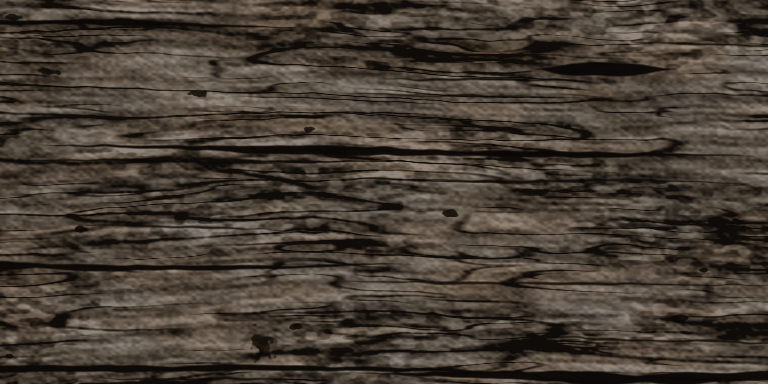
Reproduce this texture procedurally as a Shadertoy shader.

```glsl
float hash(vec2 p) {
    vec3 q = fract(p.xyx * vec3(0.1031, 0.1030, 0.0973));
    q += dot(q, q.yzx + 33.33);
    return fract((q.x + q.y) * q.z);
}

float noise(vec2 p) {
    vec2 i = floor(p), f = fract(p);
    f = f * f * (3.0 - 2.0 * f);
    vec2 e = vec2(0.0, 1.0);
    return mix(mix(hash(i), hash(i + e.yx), f.x),
               mix(hash(i + e.xy), hash(i + e.yy), f.x), f.y);
}

float fbm(vec2 p) {
    float sum = 0.0, amp = 0.53;
    for (int i = 0; i < 4; i++) {
        sum += amp * noise(p);
        p = p * 2.03 + 17.3;
        amp *= 0.5;
    }
    return sum;
}

// Signed noise, centred on zero
float sway(vec2 p) { return noise(p + 40.0) - 0.5; }

// Broken dark lines along the contours of stretched noise
float hairlines(vec2 p, vec2 freq, float width, float cover) {
    float ridge = abs(noise(p * freq) - 0.5);
    float gate = smoothstep(1.0 - cover, 1.25 - cover, noise(p * freq * vec2(0.9, 0.35) + 71.0));
    return (1.0 - smoothstep(0.0, width, ridge)) * gate;
}

// Long split from a to b, tapering at both ends
float crack(vec2 p, vec2 a, vec2 b, float width) {
    float t = (p.x - a.x) / (b.x - a.x);
    float taper = smoothstep(0.0, 0.3, t) * (1.0 - smoothstep(0.6, 1.0, t));
    float y = mix(a.y, b.y, t) + 0.014 * sway(vec2(p.x * 3.0, a.y * 90.0))
            + 0.005 * sway(vec2(p.x * 22.0, a.y * 50.0));
    float w = width * taper * (0.55 + 0.9 * noise(vec2(p.x * 9.0, b.y * 70.0)));
    float edge = 0.003;
    return (1.0 - smoothstep(w - edge, w + edge, abs(p.y - y))) * smoothstep(0.0, 0.08, taper);
}

// Ragged elliptical hole
float pit(vec2 p, vec2 centre, vec2 radius) {
    vec2 d = (p - centre) / radius;
    float ragged = length(d) + 1.1 * sway(p * 45.0) + 0.6 * sway(p * 110.0);
    return 1.0 - smoothstep(0.75, 1.1, ragged);
}

vec3 woodRamp(float t) {
    vec3 shadow = vec3(0.035, 0.027, 0.02), bleached = vec3(0.53, 0.49, 0.45);
    return mix(shadow, bleached, t) - t * (1.0 - t) * vec3(0.0, 0.055, 0.12);
}

void mainImage(out vec4 fragColor, in vec2 fragCoord) {
    vec2 p = fragCoord / iResolution.y;

    // Grain bends gently, and more strongly around the old knot
    vec2 knotOffset = (p - vec2(1.27, 0.85)) / vec2(0.11, 0.033);
    float knot = exp(-dot(knotOffset, knotOffset));
    vec2 g = p;
    g.y += 0.05 * sway(p * vec2(1.3, 2.5)) + 0.014 * sway(p * vec2(5.0, 11.0))
         + 0.004 * sway(p * vec2(22.0, 30.0)) + 0.018 * knot * sign(knotOffset.y)
         * smoothstep(0.0, 0.6, abs(knotOffset.y));

    // Layers of tone from broad bands to fine fibres
    float mottle = noise(p * vec2(95.0, 150.0));
    float tone = 0.69;
    tone += 0.55 * (fbm(g * vec2(1.8, 9.0)) - 0.5);
    tone += 0.42 * sway(g * vec2(3.0, 42.0));
    tone += 0.45 * sway(g * vec2(9.0, 105.0));
    tone += 0.26 * (mottle - 0.5);

    // Short slanted saw marks
    vec2 slant = vec2(0.86 * p.x - 0.5 * p.y, 0.5 * p.x + 0.86 * p.y);
    tone += 0.22 * sway(slant * vec2(28.0, 135.0));

    // Dark weathered grain
    float weather = smoothstep(0.4, 0.68, fbm(g * vec2(2.2, 8.0) + 9.0));
    tone -= 0.34 * weather * smoothstep(0.35, 0.7, noise(g * vec2(32.0, 95.0) + 5.0));
    tone -= 0.55 * hairlines(g, vec2(2.6, 36.0), 0.10, 0.62);
    tone -= 0.50 * hairlines(g + 3.7, vec2(6.0, 62.0), 0.13, 0.55);
    tone -= 0.65 * hairlines(g + 8.1, vec2(1.2, 17.0), 0.04, 0.60);
    tone -= 0.20 * knot;

    // Main splits
    float dark = crack(p, vec2(-0.8, 0.965), vec2(0.85, 0.925), 0.008);
    dark = max(dark, crack(p, vec2(0.05, 0.620), vec2(2.05, 0.590), 0.009));
    dark = max(dark, crack(p, vec2(-0.9, 0.310), vec2(1.15, 0.305), 0.009));
    dark = max(dark, crack(p, vec2(-0.7, 0.050), vec2(1.75, 0.028), 0.008));
    dark = max(dark, crack(p, vec2(0.85, 0.022), vec2(3.2, 0.005), 0.014));
    dark = max(dark, crack(p, vec2(1.38, 0.823), vec2(1.78, 0.822), 0.013));

    // Thin secondary splits
    for (int i = 0; i < 9; i++) {
        float k = float(i);
        vec2 start = vec2(2.3 * hash(vec2(k, 3.0)) - 0.5, (k + hash(vec2(k, 8.0))) / 9.0);
        vec2 end = start + vec2(0.5 + 0.8 * hash(vec2(k, 5.0)), -0.012);
        dark = max(dark, 0.85 * crack(p, start, end, 0.0028));
    }

    // Knot hole and scattered chips
    float hole = pit(p, vec2(0.68, 0.105), vec2(0.034, 0.036));
    dark = max(dark, hole * (0.7 + 0.3 * noise(p * 75.0)));
    for (int i = 0; i < 12; i++) {
        float k = float(i);
        vec2 centre = vec2(2.0 * hash(vec2(k, 21.0)), hash(vec2(k, 34.0)));
        vec2 size = vec2(0.012, 0.006) * (0.6 + 1.3 * hash(vec2(k, 55.0)));
        dark = max(dark, 0.85 * pit(p, centre, size));
    }

    tone = clamp(tone, 0.04, 1.06) * (1.0 - 0.96 * dark);
    vec3 col = woodRamp(tone);

    // Drift between warm brown and cool grey
    float warmth = clamp(fbm(g * vec2(4.0, 18.0) + 31.0) + 0.5 * knot + 0.4 * hole, 0.0, 1.0);
    col *= mix(vec3(0.95, 1.01, 1.07), vec3(1.06, 0.99, 0.91), warmth);
    fragColor = vec4(col, 1.0);
}
```
